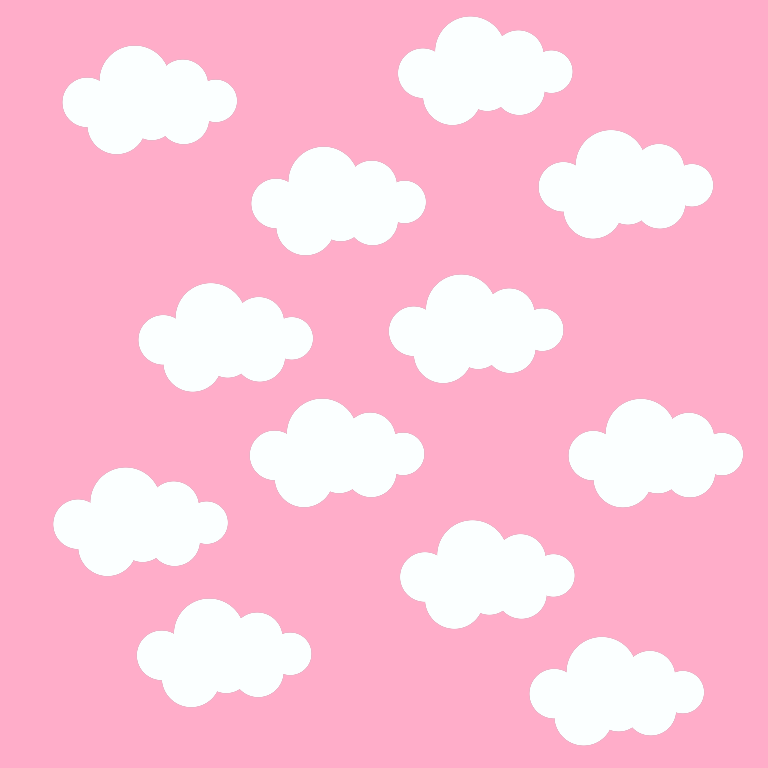
Write a Shadertoy shader that draws this pattern.

```glsl
// Scattered flat white clouds on a pink sky, tiling in both directions.

const vec3 SKY_PINK = vec3(1.0, 0.68, 0.79);
const vec3 RIM_MAUVE = vec3(0.92, 0.7, 0.78);
const vec3 CLOUD_WHITE = vec3(0.985, 1.0, 1.0);

float puff(vec2 p, float x, float y, float radius) {
    return length(p - vec2(x, y)) - radius;
}

// Signed distance to one cloud: a union of round puffs.
float cloud(vec2 p) {
    float d = puff(p, 0.004, -0.0013, 0.046);              // core
    d = min(d, puff(p, -0.0195, 0.0247, 0.046));           // crown
    d = min(d, puff(p, -0.0814, -0.0033, 0.0324));         // left end
    d = min(d, puff(p, -0.043, -0.0326, 0.0383));          // lower left
    d = min(d, puff(p, 0.0026, -0.0208, 0.0318));          // lower middle
    d = min(d, puff(p, 0.043, 0.0195, 0.0331));            // upper right
    d = min(d, puff(p, 0.0443, -0.0247, 0.0331));          // lower right
    return min(d, puff(p, 0.0859, -0.0013, 0.0278));       // right end
}

// A column of clouds that zigzags sideways on its way down from the top.
float cloudColumn(vec2 uv, int count, vec2 start, vec2 pace, float bow) {
    float d = 1.0;
    for (int i = 0; i < count; i++) {
        float n = float(i);
        vec2 center = start + vec2(pace.x * mod(n, 2.0), -pace.y * n);
        center.y -= bow * sin(3.14159 * n / float(count - 1));
        center.x += 0.012 * sin(n * 2.3);
        d = min(d, cloud(fract(uv - center + 0.5) - 0.5));
    }
    return d;
}

void mainImage(out vec4 fragColor, in vec2 fragCoord) {
    vec2 uv = fragCoord / iResolution.xy;

    // Columns of different count and rhythm keep the spread irregular.
    float d = cloudColumn(uv, 4, vec2(0.195, 0.87), vec2(0.09, 0.24), 0.08);
    d = min(d, cloudColumn(uv, 5, vec2(0.632, 0.908), vec2(-0.2, 0.164), 0.008));
    d = min(d, cloudColumn(uv, 3, vec2(0.815, 0.76), vec2(0.03, 0.33), 0.02));

    // Crisp fill with a hairline rim.
    float soft = 0.3 / iResolution.y;
    vec3 color = mix(RIM_MAUVE, SKY_PINK, smoothstep(-soft, soft, d - 0.0007));
    color = mix(CLOUD_WHITE, color, smoothstep(-soft, soft, d + 0.0003));
    fragColor = vec4(color, 1.0);
}
```
